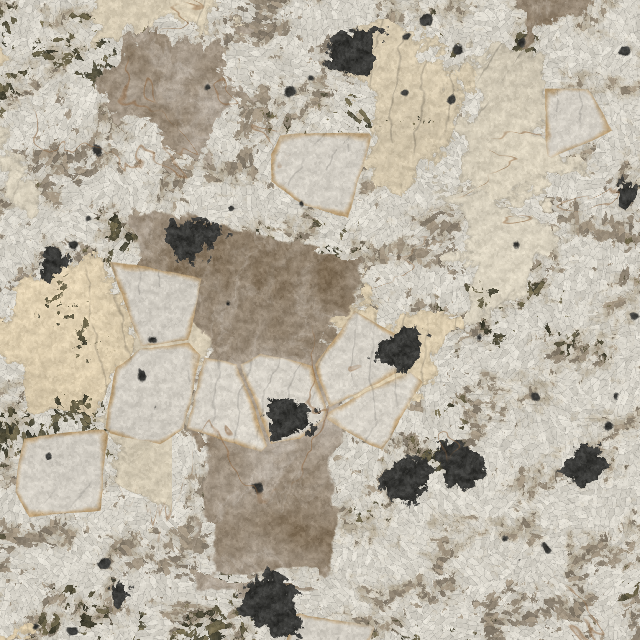
Give the GLSL for this texture, as a Shadertoy shader.

```glsl
// Polished pegmatite granite: cream slabs, pale crystals, smoky quartz, olive and charcoal minerals.
#define SLAB_SCALE 5.5
#define SLAB_SHARE 0.46
#define CRYSTAL_SCALE 8.5
#define FLAKE_SCALE vec2(62.0, 135.0)
#define FLECK_LEVEL 0.62
#define OLIVE_LEVEL 0.66
#define CHARCOAL_SHARE 0.24
#define GRAIN_CONTRAST 0.06

const vec3 MILK = vec3(0.85, 0.835, 0.795);
const vec3 SAND = vec3(0.73, 0.69, 0.61);
const vec3 CREAM = vec3(0.86, 0.79, 0.66);
const vec3 IVORY = vec3(0.83, 0.80, 0.73);
const vec3 TAUPE = vec3(0.57, 0.52, 0.45);
const vec3 UMBER = vec3(0.48, 0.41, 0.32);
const vec3 HAZE = vec3(0.72, 0.68, 0.63);
const vec3 RUST = vec3(0.55, 0.39, 0.24);
const vec3 MOSS = vec3(0.42, 0.39, 0.28);
const vec3 PINE = vec3(0.19, 0.19, 0.14);
const vec3 CHARCOAL = vec3(0.22, 0.22, 0.21);

struct Cell { float dist; float edge; vec2 rnd; vec2 seed; };

vec2 hash2(vec2 c) {
    vec3 q = fract(c.xyx * vec3(0.1031, 0.1030, 0.0973));
    q += dot(q, q.yzx + 33.33);
    return fract((q.xx + q.yz) * q.zy);
}

mat2 turn(float a) { return mat2(cos(a), sin(a), -sin(a), cos(a)); }

// Cellular noise: nearest seed, gap to the second nearest, random pair per cell
Cell cells(vec2 p) {
    vec2 base = floor(p), id = base;
    Cell c = Cell(8.0, 0.0, vec2(0.0), p);
    float second = 8.0;
    for (int y = -1; y <= 1; y++)
    for (int x = -1; x <= 1; x++) {
        vec2 g = base + vec2(x, y);
        vec2 s = g + 0.1 + 0.8 * hash2(g);
        float d = length(s - p);
        if (d < c.dist) { second = c.dist; c.dist = d; c.seed = s; id = g; }
        else second = min(second, d);
    }
    c.edge = second - c.dist;
    c.rnd = hash2(id + 57.0);
    return c;
}

// Layered sines with domain feedback, roughly -1 to 1
float sines(vec2 p) {
    float sum = 0.0, amp = 0.5;
    for (int i = 0; i < 6; i++) {
        p = mat2(1.2, 1.6, -1.6, 1.2) * p + 1.3;
        p += 0.6 * sin(p.yx * 0.7 + float(i));
        sum += amp * sin(p.x + sin(p.y));
        amp *= 0.57;
    }
    return sum;
}

void mainImage(out vec4 fragColor, in vec2 fragCoord) {
    vec2 p = fragCoord / iResolution.y;
    float coarse = sines(p * 6.0);
    float mottle = sines(p * 22.0 + 3.0);
    float grit = sines(p * 100.0);
    vec2 jag = vec2(sines(p * 13.0 + 7.0), sines(p * 13.0 + 31.0));

    // Crumbly ground of flakes, turned differently in each small domain
    Cell domain = cells(p * 17.0 + 0.35 * jag);
    Cell flake = cells(turn(6.28 * domain.rnd.x) * p * FLAKE_SCALE + 0.5 * jag);
    vec3 col = mix(MILK, SAND, smoothstep(-0.2, 1.1, mottle + 0.5 * grit));
    col += 0.10 * (flake.rnd.x - 0.5);
    col *= 0.88 + 0.12 * smoothstep(0.0, 0.14, flake.edge);
    float fleck = 0.6 * mottle + 0.6 * flake.rnd.x + 0.35 * grit + 0.3 * coarse - FLECK_LEVEL;
    col = mix(col, TAUPE * (0.78 + 0.36 * flake.rnd.y), 0.85 * smoothstep(0.0, 0.15, fleck));

    // Cream slabs with ragged rims and fine parallel fractures
    Cell slab = cells(p * SLAB_SCALE + 0.2 * jag + 2.0);
    float chosen = step(slab.rnd.x, SLAB_SHARE - 0.35 * (p.x - 0.4));
    float slabRim = slab.edge + 0.17 * mottle + 0.05 * grit;
    float slabMask = chosen * smoothstep(0.05, 0.09, slabRim);
    vec2 along = turn(0.9 * (slab.rnd.y - 0.5) + 0.2) * p;
    float groove = abs(fract(along.x * 26.0 + 0.5 * sines(along * 5.0)) - 0.5);
    float fracture = smoothstep(0.07, 0.0, groove) * smoothstep(0.0, 0.4, sines(along * vec2(12.0, 4.0)));
    vec3 slabCol = mix(CREAM, IVORY, slab.rnd.y) * (1.0 + 0.05 * coarse + 0.04 * grit - 0.16 * fracture);
    slabCol *= 0.86 + 0.14 * smoothstep(0.05, 0.16, slabRim);
    col = mix(col, slabCol, slabMask);

    // Feathery olive clusters, denser to the left
    float olive = 0.8 * sines(p * 8.0 + 4.0) + 0.7 * (flake.rnd.x - 0.5) + 0.3 * mottle + 0.25 * grit;
    olive -= OLIVE_LEVEL + 0.4 * (p.x - 0.4) + 0.25 * slabMask;
    col = mix(col, mix(PINE, MOSS, flake.rnd.y + 0.3 * grit), 0.92 * smoothstep(0.0, 0.12, olive));

    // Smoky quartz: a central seam, widening upward, and a few stray pieces
    Cell shard = cells(p * 10.0 + 0.1 * jag);
    float rise = smoothstep(0.42, 0.6, p.y);
    float seam = min(0.10 + 0.07 * rise - abs(p.x - 0.42 + 0.04 * rise), min(p.y - 0.09, 0.70 - p.y - 0.2 * p.x));
    seam += 0.05 * (shard.rnd.x - 0.5) + 0.012 * jag.x + 0.006 * mottle;
    float stray = step(0.94, slab.rnd.x) * smoothstep(0.12, 0.17, slabRim);
    float quartz = max(smoothstep(0.0, 0.006, seam), stray);
    float wisp = pow(1.0 - min(abs(sines(p * vec2(11.0, 7.0) + 0.3 * jag)), 1.0), 5.0);
    vec3 quartzCol = mix(UMBER, HAZE, clamp(0.42 + 0.4 * coarse + 0.15 * mottle + 0.35 * wisp, 0.0, 1.0));
    col = mix(col, quartzCol + 0.04 * grit, quartz);

    // Straight-edged pale crystals across the seam
    Cell block = cells(turn(0.12) * p * CRYSTAL_SCALE + 0.025 * jag);
    vec2 home = (block.seed * turn(0.12)) / CRYSTAL_SCALE;
    float inBand = step(length((home - vec2(0.42, 0.39)) / vec2(0.22, 0.085)), 1.0);
    float isBlock = max(inBand, step(0.95, block.rnd.x));
    vec3 blockCol = mix(vec3(0.72, 0.61, 0.45), vec3(0.83, 0.81, 0.77), smoothstep(0.0, 0.16, block.edge + 0.06 * mottle));
    blockCol *= 1.0 + 0.03 * coarse + 0.03 * grit - 0.12 * fracture;
    col = mix(col, blockCol, isBlock * smoothstep(0.02, 0.05, block.edge));

    // Charcoal grains, large then small
    for (int i = 0; i < 2; i++) {
        float size = i == 0 ? 6.0 : 23.0;
        Cell lump = cells(p * size + 0.12 * jag + 11.0);
        float radius = 0.10 + 0.16 * lump.rnd.y - lump.dist + 0.07 * mottle + 0.05 * grit;
        float present = step(1.0 - CHARCOAL_SHARE / float(1 + 2 * i), lump.rnd.x);
        col = mix(col, CHARCOAL + 0.05 * grit, present * smoothstep(0.0, 0.004 * size, radius));
    }

    // Rusty hairline cracks and surface grain
    float crack = smoothstep(0.022, 0.0, abs(sines(p * 3.0 + 2.0))) * smoothstep(-0.1, 0.4, coarse);
    col = mix(col, RUST, 0.5 * crack);
    col += GRAIN_CONTRAST * (cells(p * 250.0).rnd.x - 0.5 + 0.3 * grit);
    fragColor = vec4(clamp(col, 0.0, 1.0), 1.0);
}
```
